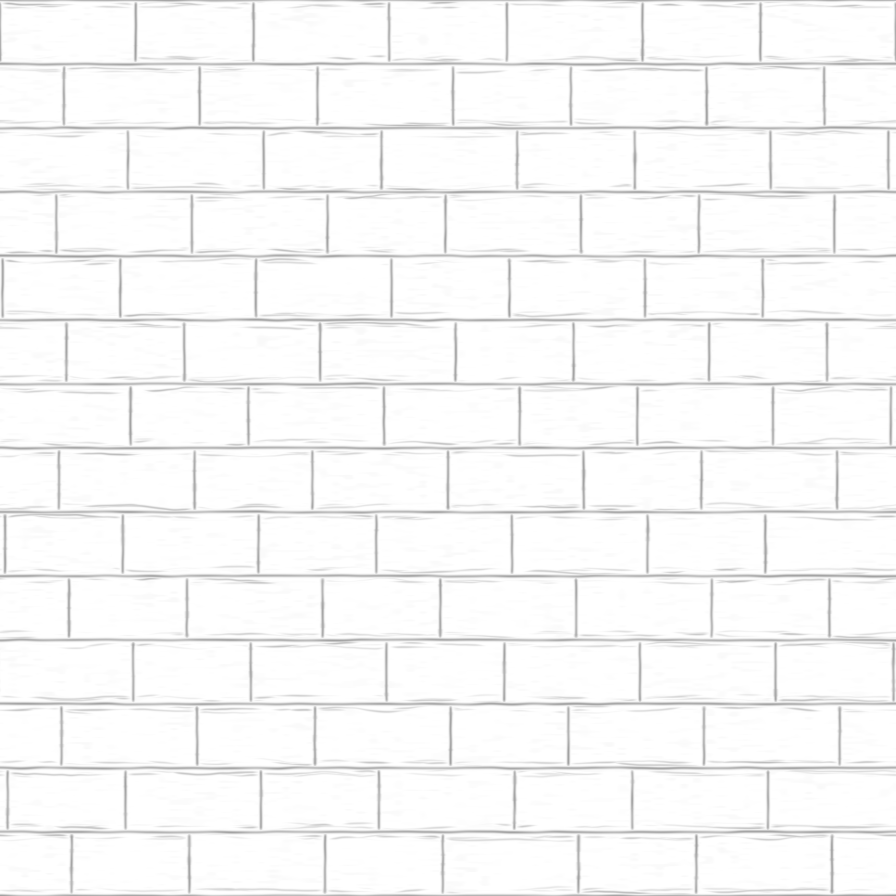
A three.js fragment shader for this texture:

```glsl
// White brick wall in pencil-like grey: long and short bricks alternate along each course,
// and every course steps sideways by one course height so the bond closes on itself.
// Joints are soft wavering lines; hashed strokes chip the brick edges, faint grain fills them.
#define ROWS 14.0
#define BRICKS 7.0
#define LONG_W 0.1514
#define BED_WIDTH 0.00165
#define HEAD_WIDTH 0.0016
#define WAVER 0.0012
#define STROKE_INK 0.62
#define GRAIN_INK 0.07
#define GRAIN_CELLS vec2(72.0, 322.0)
#define PAPER vec3(1.0)
#define INK vec3(0.63)

varying vec2 vUv;

float hash(vec2 p) {
  vec3 q = fract(p.xyx * 0.1031);
  q += dot(q, q.yzx + 33.33);
  return fract((q.x + q.y) * q.z);
}

// Smooth 1D noise repeating after a whole number of cells
float ripple(float x, float period, float seed) {
  float cell = floor(x);
  float f = fract(x);
  f = f * f * (3.0 - 2.0 * f);
  float a = hash(vec2(mod(cell, period), seed));
  float b = hash(vec2(mod(cell + 1.0, period), seed));
  return mix(a, b, f);
}

// Smooth 2D noise repeating after the given cells
float wrapNoise(vec2 p, vec2 period) {
  float row = floor(p.y);
  float f = fract(p.y);
  f = f * f * (3.0 - 2.0 * f);
  float low = ripple(p.x, period.x, mod(row, period.y) + 900.0);
  float high = ripple(p.x, period.x, mod(row + 1.0, period.y) + 900.0);
  return mix(low, high, f);
}

// Soft line profile, dark in the middle
float softLine(float d, float width) {
  return exp(-d * d / (width * width));
}

// Brick corner offset, width and index along the course
vec3 brickAt(float u) {
  float shortW = (1.0 - 4.0 * LONG_W) / 3.0;
  float pairW = LONG_W + shortW;
  float pair = min(floor(u / pairW), 3.0);
  float x = u - pair * pairW;
  float isShort = pair < 2.5 ? step(LONG_W, x) : 0.0;
  return vec3(x - isShort * LONG_W, mix(LONG_W, shortW, isShort), 2.0 * pair + isShort);
}

// Tapering strokes that wander along the lower and upper brick edges
float edgeStrokes(vec2 p, float width, float brickSeed) {
  float t = p.x / width;
  float ends = smoothstep(0.0, 0.07, t) * smoothstep(1.0, 0.93, t);
  float ink = 0.0;
  for (int i = 0; i < 6; i++) {
    float n = float(i);
    float layer = floor(n * 0.5);
    float seed = brickSeed + 101.0 * n;
    float d = mod(n, 2.0) < 0.5 ? p.y : 1.0 / ROWS - p.y;
    float depth = 0.002 + 0.0014 * layer + 0.0052 * ripple(t * 3.0 + 0.4, 64.0, seed);
    depth += 0.0007 * ripple(t * 13.0, 64.0, seed + 0.5);
    float press = smoothstep(0.4, 1.0, ripple(t * 4.5 + 0.7 * layer, 64.0, seed + 0.25));
    float line = softLine(d - depth, mix(0.0007, 0.0013, press));
    float weight = mix(0.55, 1.2, hash(vec2(seed, 5.0)));
    ink = max(ink, line * press * ends * weight * (1.0 - 0.15 * layer));
  }
  return ink * STROKE_INK;
}

void main() {
  // Course and brick coordinates
  float row = floor(vUv.y * ROWS);
  float u = fract(vUv.x + (row + 1.0) / ROWS);
  vec3 brick = brickAt(u);
  vec2 p = vec2(brick.x, vUv.y - row / ROWS);
  float width = brick.y;
  float brickSeed = row * BRICKS + brick.z;

  // Bed joints: continuous, uneven in height and weight
  float bed = floor(vUv.y * ROWS + 0.5);
  float bedSeed = mod(bed, ROWS) + 700.0;
  float bedD = vUv.y - bed / ROWS + WAVER * (ripple(vUv.x * 42.0, 42.0, bedSeed) - 0.5);
  float bedWeight = mix(0.65, 1.0, ripple(vUv.x * 35.0, 35.0, bedSeed + 30.0));
  float ink = softLine(bedD, BED_WIDTH) * bedWeight;

  // Head joints: straighter, with small nicks and faded ends
  float rightHalf = step(0.5 * width, p.x);
  float headSeed = row * BRICKS + mod(brick.z + rightHalf, BRICKS) + 800.0;
  float along = p.y * ROWS;
  float headD = p.x - rightHalf * width + 0.5 * WAVER * (ripple(along * 5.0, 64.0, headSeed) - 0.5);
  float nick = 0.0004 * smoothstep(0.65, 0.95, ripple(along * 14.0, 64.0, headSeed + 0.5));
  float headEnds = smoothstep(0.0, 0.08, along) * smoothstep(1.0, 0.92, along);
  float headWeight = mix(0.75, 1.0, ripple(along * 4.0, 64.0, headSeed + 0.25));
  ink = max(ink, softLine(headD, HEAD_WIDTH + nick) * headEnds * headWeight);

  // Chipped edges and pale horizontal grain
  ink = max(ink, edgeStrokes(p, width, brickSeed));
  float grain = smoothstep(0.55, 0.95, wrapNoise(vUv * GRAIN_CELLS, GRAIN_CELLS));
  float patches = wrapNoise(vUv * vec2(21.0, 42.0), vec2(21.0, 42.0));
  ink = max(ink, grain * patches * GRAIN_INK);

  gl_FragColor = vec4(mix(PAPER, INK, ink), 1.0);
}
```
